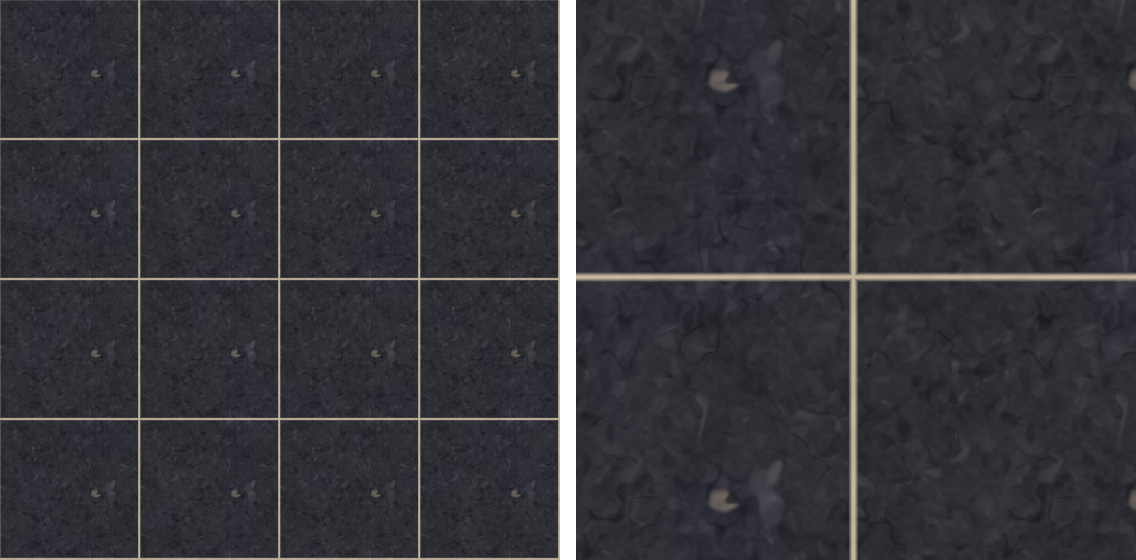
Left: the whole. Right: its middle third, enlarged.
This texture is drawn by a WebGL 2 fragment shader. Its source:

```glsl
#version 300 es
precision highp float;
// Dark granite tiles in a square grid with thin, soft-edged cream grout.
// Each tile shares one wrapped grain of overlapping flakes, creases and flecks;
// a canvas-wide wrapped noise adds faint differences from tile to tile.

#define TILES 4.0
#define GROUT_WIDTH 0.0148
#define GROUT_SOFTNESS 0.0095
#define GROUT_POS vec2(0.994, 0.007)
#define FLAKES 24.0
#define FLAKE_CONTRAST 0.088
#define CREASE_DEPTH 0.04
#define GRAIN 0.022
#define TINT_AMOUNT 0.6

uniform vec2 u_resolution;
out vec4 outColor;

const vec3 STONE = vec3(0.180, 0.179, 0.206);
const vec3 BLUE_TINT = vec3(-0.004, -0.002, 0.026);
const vec3 PALE_FLECK = vec3(0.47, 0.43, 0.39);
const vec3 GREY_FLECK = vec3(0.31, 0.315, 0.34);
const vec3 GROUT = vec3(0.765, 0.712, 0.62);

// Larger mineral flecks: centre, angle, half length (tile units)
const vec4 FLECKS[8] = vec4[8](
    vec4(0.785, 0.485, 1.94, 0.090), vec4(0.64, 0.70, 1.7, 0.042),
    vec4(0.24, 0.78, 1.4, 0.050), vec4(0.25, 0.58, 1.1, 0.038),
    vec4(0.46, 0.54, 0.8, 0.045), vec4(0.80, 0.53, 1.2, 0.050),
    vec4(0.44, 0.17, 0.4, 0.025), vec4(0.63, 0.66, 1.3, 0.035));

float hash(vec2 p) {
    return fract(sin(dot(p, vec2(127.1, 311.7))) * 43758.55);
}

// Value noise that wraps every `period` lattice cells
float noise(vec2 p, float period, float seed) {
    vec2 i = floor(p), f = fract(p);
    f = f * f * (3.0 - 2.0 * f);
    vec2 a = mod(i, period) + seed, b = mod(i + 1.0, period) + seed;
    return mix(mix(hash(a), hash(vec2(b.x, a.y)), f.x),
               mix(hash(vec2(a.x, b.y)), hash(b), f.x), f.y);
}

vec2 rotate(vec2 p, float angle) {
    float c = cos(angle), s = sin(angle);
    return vec2(c * p.x + s * p.y, c * p.y - s * p.x);
}

// Ellipses painted over each other: x = signed shade, y = rare bright flecks
vec2 flakes(vec2 p, float period, float seed) {
    vec2 paint = vec2(0.0), base = floor(p);
    for (int y = -1; y <= 1; y++)
    for (int x = -1; x <= 1; x++) {
        vec2 cell = base + vec2(x, y);
        vec2 id = mod(cell, period) + seed;
        vec2 jitter = vec2(hash(id + 3.1), hash(id + 7.7));
        vec2 q = rotate(p - cell - jitter, 6.283 * hash(id + 11.3));
        q /= vec2(0.75, 0.42);
        float body = smoothstep(1.0, 0.35, length(q));
        vec2 tone = vec2(hash(id + 17.9) - 0.5, step(0.965, hash(id + 23.3)));
        paint = mix(paint, tone, 0.85 * body);
    }
    return paint;
}

float fleckMask(vec2 p, vec4 fleck, float slim) {
    vec2 q = rotate(p - fleck.xy, fleck.z) / (fleck.w * vec2(1.0, slim));
    return smoothstep(1.0, 0.35, length(q));
}

vec3 stone(vec2 t, vec2 uv) {
    // Bend the tile coordinates so that flakes get ragged outlines
    vec2 bend = vec2(noise(t * 32.0, 32.0, 5.0), noise(t * 32.0, 32.0, 41.0)) - 0.5;
    vec2 p = t + 0.026 * bend;
    vec2 coarse = flakes(p * FLAKES, FLAKES, 2.0);
    vec2 fine = flakes(p * FLAKES * 2.0, FLAKES * 2.0, 61.0);
    float shade = FLAKE_CONTRAST * (coarse.x + 0.5 * fine.x);

    // Short dark creases, broken up by patches
    float crease = abs(noise(p * 20.0, 20.0, 83.0) - 0.5);
    float patches = noise(p * 16.0, 16.0, 29.0);
    shade -= CREASE_DEPTH * smoothstep(0.13, 0.0, crease) * smoothstep(0.45, 0.85, patches);
    shade += GRAIN * (noise(t * 90.0, 90.0, 13.0) - 0.5);
    shade += 0.016 * (noise(t * 6.0, 6.0, 53.0) - 0.5);

    // Per-tile variation, wrapped over the whole canvas
    shade += 0.024 * (noise(uv * 44.0, 44.0, 97.0) - 0.5);
    float tint = smoothstep(0.5, 0.95, noise(uv * 14.0, 14.0, 71.0));
    tint *= 0.2 + 0.8 * smoothstep(0.5, 0.8, t.x);
    vec3 color = STONE + shade + TINT_AMOUNT * tint * BLUE_TINT;

    // Scattered small flecks, then the larger ones
    color += 0.05 * coarse.y * patches + 0.035 * fine.y;
    float rough = 0.35 + 0.65 * noise(p * 40.0, 40.0, 19.0);
    float vary = 0.6 + 0.6 * noise(uv * 24.0, 24.0, 37.0);
    for (int i = 0; i < 8; i++)
        color = mix(color, GREY_FLECK, 0.8 * rough * vary * fleckMask(p, FLECKS[i], 0.36));

    // The brightest chip: a pale hook around a dark notch, with a shadow below
    float shadow = fleckMask(p, vec4(0.725, 0.445, 2.2, 0.045), 0.4);
    float chip = fleckMask(p, vec4(0.685, 0.477, 2.5, 0.037), 0.7);
    float notch = fleckMask(p, vec4(0.699, 0.486, 0.4, 0.022), 0.6);
    color = mix(color, STONE * 0.65, 0.6 * shadow);
    color = mix(color, PALE_FLECK, chip * (0.4 + 0.6 * rough));
    return mix(color, STONE * 0.75, 0.8 * notch);
}

void main() {
    vec2 uv = gl_FragCoord.xy / u_resolution;
    vec2 cell = uv * TILES;
    vec3 color = stone(fract(cell), uv);

    // Grout lines, with distance wrapped across the tile border
    vec2 lineDist = abs(fract(cell - GROUT_POS + 0.5) - 0.5);
    vec2 ramp = max(TILES / u_resolution, vec2(GROUT_SOFTNESS));
    vec2 cover = clamp((0.5 * GROUT_WIDTH - lineDist) / ramp + 0.5, 0.0, 1.0);
    vec3 grout = GROUT * (0.97 + 0.06 * noise(uv * 120.0, 120.0, 47.0));
    color = mix(color, grout, max(cover.x, cover.y));
    outColor = vec4(color, 1.0);
}
```
